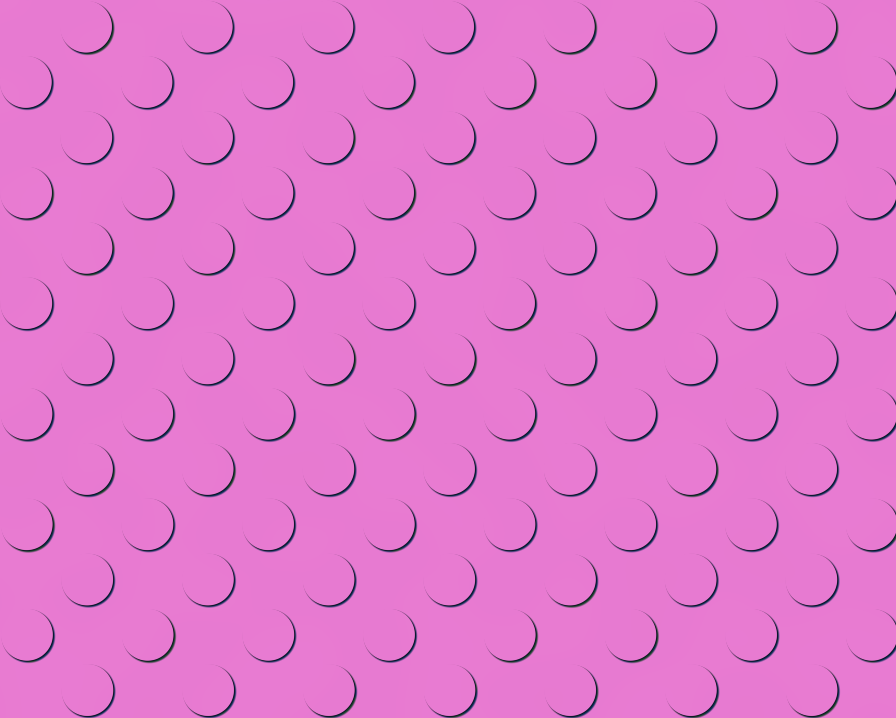
Reproduce this texture map procedurally as a Shadertoy shader.

```glsl
// Staggered pink discs, flush with a pink sheet, each lifted by a thin dark crescent.
// Two offset rectangular lattices place the discs; the crescent is a shifted disc
// minus the face disc, tinted navy to green by gradient noise. Unit: canvas width.

#define PITCH        vec2(0.1347, 0.1234)    // spacing inside one lattice
#define FIRST_DISC   vec2(0.0967, 0.0297)    // from the top left corner
#define FACE_RADIUS  0.0290
#define SHADOW_SHIFT vec2(0.0018, -0.0017)
#define SHADOW_GROW  0.0004
#define SOFTNESS     0.0009
#define ROW_DRIFT    0.0016                  // sideways lean over the height
#define PINK         vec3(0.908, 0.480, 0.820)
#define NAVY         vec3(0.03, 0.17, 0.33)
#define GREEN        vec3(0.09, 0.25, 0.17)
#define INK          vec3(0.03, 0.05, 0.10)

float hash(vec2 p) {
    vec3 q = fract(p.xyx * vec3(0.1031, 0.1030, 0.0973));
    q += dot(q, q.yzx + 33.33);
    return fract((q.x + q.y) * q.z);
}

vec2 gradient(vec2 cell) {
    float angle = 6.2832 * hash(cell);
    return vec2(cos(angle), sin(angle));
}

float gradientNoise(vec2 p) {
    vec2 i = floor(p), f = p - i;
    vec2 u = f * f * f * (f * (f * 6.0 - 15.0) + 10.0);
    vec2 e = vec2(1.0, 0.0);
    float low  = mix(dot(gradient(i), f), dot(gradient(i + e), f - e), u.x);
    float high = mix(dot(gradient(i + e.yx), f - e.yx),
                     dot(gradient(i + e.xx), f - e.xx), u.x);
    return mix(low, high, u.y);
}

// Coverage of a disc with an edge of the given width
float disc(vec2 p, float radius, float edge) {
    return 1.0 - smoothstep(-0.5 * edge, 0.5 * edge, length(p) - radius);
}

void mainImage(out vec4 fragColor, in vec2 fragCoord) {
    vec2 p = fragCoord / iResolution.x;
    float pixel = 1.0 / iResolution.x;
    float height = iResolution.y * pixel;
    float edge = max(SOFTNESS, 1.3 * pixel);

    // Sheet with a barely visible mottle
    vec3 color = PINK + 0.006 * gradientNoise(p * 9.0);

    // Lattice origin, leaning slightly to the right further down
    vec2 origin = vec2(FIRST_DISC.x, height - FIRST_DISC.y);
    origin.x += ROW_DRIFT * (0.5 - p.y / height);

    for (int k = 0; k < 2; k++) {
        vec2 q = (p - origin) / PITCH + 0.5 * float(k);
        vec2 id = round(q);
        vec2 local = (q - id) * PITCH;
        float seed = hash(id + 40.0 + 17.0 * float(k));

        // Crescent: shifted disc outside the face
        vec2 shift = SHADOW_SHIFT * mix(0.9, 1.1, seed);
        float face = disc(local, FACE_RADIUS, edge);
        float shadow = disc(local - shift, FACE_RADIUS + SHADOW_GROW, 2.0 * edge);
        float crescent = shadow * (1.0 - face);

        // Ink near the face, coloured fringe outside, hue wandering along the rim
        float hue = gradientNoise(p * 45.0 + seed * 20.0) + 0.9 * (seed - 0.6);
        vec3 fringe = mix(NAVY, GREEN, smoothstep(0.0, 0.35, hue));
        float outward = smoothstep(0.0, 0.0018, length(local) - FACE_RADIUS);
        color = mix(color, mix(INK, fringe, outward), crescent);
    }
    fragColor = vec4(color, 1.0);
}
```
